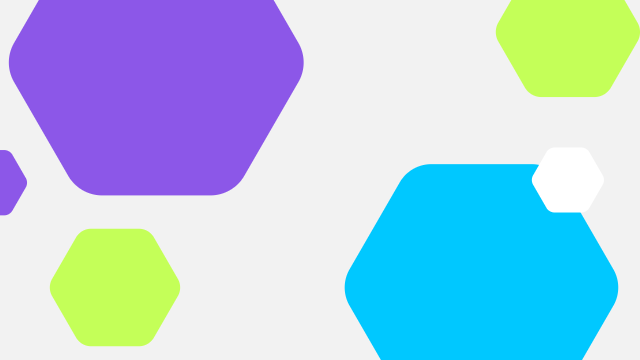
A WebGL 2 fragment shader for this background:

```glsl
#version 300 es
precision highp float;
// Flat background with scattered, soft-cornered hexagons in bold colours.
// Each hexagon is a rounded signed distance field, painted back to front
// with one-pixel antialiasing. Lengths are fractions of the canvas height.

uniform vec2 u_resolution;
out vec4 fragColor;

const vec3 PAPER  = vec3(0.949);
const vec3 PURPLE = vec3(0.55, 0.34, 0.91);
const vec3 CYAN   = vec3(0.0, 0.784, 1.0);
const vec3 LIME   = vec3(0.77, 1.0, 0.345);
const vec3 WHITE  = vec3(1.0);

// Corner radius as a share of the apothem
const float ROUNDING = 0.295;

// Signed distance to a hexagon with horizontal top and bottom edges
float hexagon(vec2 p, float apothem) {
    const vec2 axis = vec2(-0.866025, 0.5);
    float halfSide = apothem * 0.57735;
    p = abs(p);
    p -= 2.0 * min(dot(axis, p), 0.0) * axis;
    p -= vec2(clamp(p.x, -halfSide, halfSide), apothem);
    return length(p) * sign(p.y);
}

// Shrink the hexagon, then grow its outline to round the corners
float roundedHexagon(vec2 p, float apothem, float radius) {
    return hexagon(p, apothem - radius) - radius;
}

// Lay one filled hexagon over the colour below it
vec3 paintHexagon(vec3 below, vec3 fill, vec2 p, vec2 center, float apothem, float pixel) {
    float d = roundedHexagon(p - center, apothem, apothem * ROUNDING);
    return mix(below, fill, clamp(0.5 - d / pixel, 0.0, 1.0));
}

void main() {
    vec2 p = gl_FragCoord.xy / u_resolution.y;
    float pixel = 1.0 / u_resolution.y;

    vec3 color = PAPER;

    // Large shapes
    color = paintHexagon(color, PURPLE, p, vec2(0.434, 0.8264), 0.3692, pixel);
    color = paintHexagon(color, CYAN, p, vec2(1.3374, 0.2014), 0.3426, pixel);

    // Medium accents
    color = paintHexagon(color, LIME, p, vec2(1.5775, 0.911), 0.1806, pixel);
    color = paintHexagon(color, LIME, p, vec2(0.3194, 0.2014), 0.1632, pixel);

    // Small accents
    color = paintHexagon(color, PURPLE, p, vec2(-0.0255, 0.4925), 0.0907, pixel);
    color = paintHexagon(color, WHITE, p, vec2(1.5775, 0.5), 0.0903, pixel);

    fragColor = vec4(color, 1.0);
}
```
